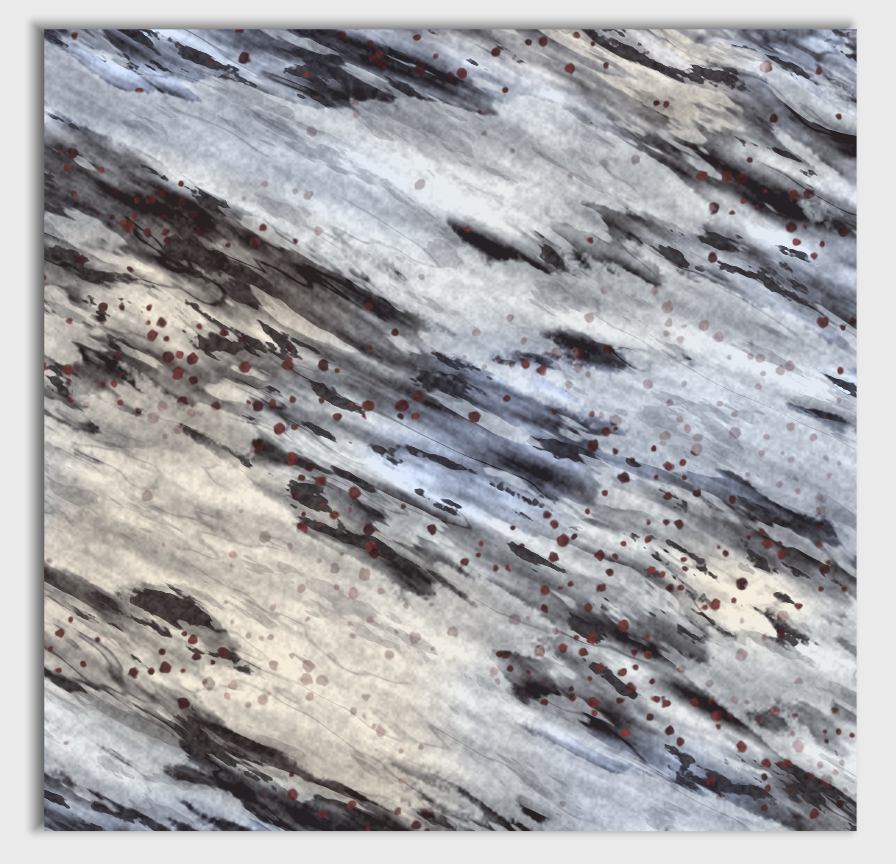
Reproduce this texture procedurally as a Shadertoy shader.

```glsl
// Polished gneiss slab: pale lenses, dark sloping streaks and red garnets, with a soft shadow.

const float FOLIATION_ANGLE = -0.40;              // slope of the layers, radians
const vec2  LENS_FREQ   = vec2(3.2, 13.0);        // frequencies: along, across layers
const vec2  SLIVER_FREQ = vec2(8.5, 36.0);
const vec2  STREAK_FREQ = vec2(6.5, 32.0);
const vec2  MICA_FREQ   = vec2(12.0, 46.0);
const vec2  VEIN_FREQ   = vec2(4.0, 19.0);
const float LENS_LEVEL   = 0.545;                 // higher gives fewer pale lenses
const float SLIVER_LEVEL = 0.625;
const float MICA_LEVEL   = 0.655;
const float GARNET_CELLS = 55.0;
const float GARNET_SHARE = 0.36;

const vec3 MICA_BLACK    = vec3(0.15, 0.13, 0.14);
const vec3 MATRIX_GREY   = vec3(0.52, 0.53, 0.555);
const vec3 QUARTZ_WHITE  = vec3(0.91, 0.925, 0.93);
const vec3 GARNET_DARK   = vec3(0.21, 0.12, 0.13);
const vec3 GARNET_RED    = vec3(0.42, 0.20, 0.20);
const vec3 BLUE_TINT     = vec3(0.93, 0.98, 1.09);
const vec3 RUST_TINT     = vec3(1.06, 1.00, 0.92);
const vec3 BACKDROP      = vec3(0.918);
const vec3 SHADOW_COLOUR = vec3(0.26);

// Slab rectangle as fractions of the canvas, and its shadow in canvas heights
const vec2  SLAB_MIN = vec2(0.0495, 0.038);
const vec2  SLAB_MAX = vec2(0.956, 0.966);
const vec2  SHADOW_SHIFT = vec2(-0.010, 0.004);
const float SHADOW_BLUR  = 0.015;

float hash(vec2 p) {
    vec3 h = fract(p.xyx * 0.1031);
    h += dot(h, h.yzx + 33.33);
    return fract((h.x + h.y) * h.z);
}

float noise(vec2 p) {
    vec2 i = floor(p), f = fract(p);
    f = f * f * (3.0 - 2.0 * f);
    return mix(mix(hash(i), hash(i + vec2(1, 0)), f.x),
               mix(hash(i + vec2(0, 1)), hash(i + vec2(1, 1)), f.x), f.y);
}

// Layered noise, slightly sheared at each octave to hide the lattice
float fbm(vec2 p) {
    float sum = 0.0, total = 0.0, gain = 1.0;
    for (int i = 0; i < 4; i++) {
        sum += gain * noise(p);
        total += gain;
        gain *= 0.55;
        p = vec2(p.x, p.y + 0.22 * p.x) * 2.03 + vec2(17.3, 41.7);
    }
    return sum / total;
}

// Coordinates along and across the wavy layers
vec2 foliate(vec2 p) {
    float c = cos(FOLIATION_ANGLE), s = sin(FOLIATION_ANGLE);
    vec2 q = vec2(c * p.x + s * p.y, c * p.y - s * p.x) + 5.0;
    q.y += 0.036 * (noise(q * vec2(2.5, 4.0)) - 0.5);
    q.y += 0.012 * (noise(q * vec2(11.0, 22.0)) - 0.5);
    q.x += 0.060 * (noise(q * vec2(6.0, 15.0) + 9.0) - 0.5);
    return q;
}

// Scattered round grains: x is coverage, y is a random shade
vec2 garnets(vec2 p, float pixel) {
    vec2 g = p * GARNET_CELLS, cell = floor(g), result = vec2(0.0);
    float wobble = 0.16 * (noise(p * 210.0) - 0.5);
    for (int y = -1; y <= 1; y++)
    for (int x = -1; x <= 1; x++) {
        vec2 id = cell + vec2(x, y);
        vec2 centre = id + 0.15 + 0.7 * vec2(hash(id + 3.1), hash(id + 57.7));
        float cluster = smoothstep(0.42, 0.78, noise(foliate(centre / GARNET_CELLS) * vec2(6.0, 18.0) + 70.0));
        float present = step(hash(id + 121.3), GARNET_SHARE * cluster + 0.02);
        float size = hash(id + 211.9);
        float radius = mix(0.15, 0.40, size * size);
        float edge = 0.05 + pixel * GARNET_CELLS * 0.6;
        float cover = present * (1.0 - smoothstep(-edge, edge, length(g - centre) - radius + wobble));
        if (cover > result.x) result = vec2(cover, hash(id + 307.3));
    }
    return result;
}

vec3 stone(vec2 p, float pixel) {
    vec2 q = foliate(p);
    float grain = 0.55 * noise(p * 150.0) + 0.45 * noise(p * 310.0 + 31.0) - 0.5;
    float streak = fbm(q * STREAK_FREQ) - 0.5;

    // Pale lenses over a streaky grey matrix
    float lens = smoothstep(-0.022, 0.022, fbm(q * LENS_FREQ + 23.0) + 0.03 * grain - LENS_LEVEL);
    float sliver = smoothstep(-0.03, 0.03, fbm(q * SLIVER_FREQ + 81.0) - SLIVER_LEVEL);
    float pale = max(lens, 0.9 * sliver);
    float tone = mix(0.45 + 2.0 * streak, 0.83 + 0.65 * streak, 0.93 * pale);

    // Thin dark seams and rough flakes of mica
    float seam = 1.0 - smoothstep(0.0, 0.024, abs(fbm(q * VEIN_FREQ + 47.0) - 0.5));
    seam *= smoothstep(0.35, 0.6, noise(q * vec2(9.0, 20.0) + 13.0));
    tone -= 0.30 * seam * (1.0 - 0.5 * pale);
    float mica = smoothstep(-0.03, 0.03, fbm(q * MICA_FREQ + 151.0) + 0.13 * grain - MICA_LEVEL);
    tone = mix(tone, 0.06, 0.92 * mica * (1.0 - 0.75 * pale));
    tone = clamp(tone + 0.24 * grain, 0.0, 1.0);

    // Mineral colours with regional blue and rust staining
    vec3 colour = mix(MICA_BLACK, MATRIX_GREY, min(2.0 * tone, 1.0));
    colour = mix(colour, QUARTZ_WHITE, max(2.0 * tone - 1.0, 0.0));
    float stain = noise(q * vec2(3.0, 8.0) + 200.0);
    float blue = max(smoothstep(0.55, 0.85, stain), 0.8 * smoothstep(0.80, 0.95, p.y));
    colour *= mix(vec3(1.0), BLUE_TINT, blue * (1.0 - 0.6 * pale));
    colour *= mix(vec3(1.0), RUST_TINT, 1.0 - smoothstep(0.12, 0.42, stain));

    vec2 garnet = garnets(p, pixel);
    vec3 red = mix(GARNET_DARK, GARNET_RED, garnet.y) * (1.0 + 0.7 * grain);
    return mix(colour, red, 0.88 * garnet.x * (1.0 - 0.65 * lens));
}

float boxDistance(vec2 p, vec2 halfSize) {
    vec2 d = abs(p) - halfSize;
    return length(max(d, 0.0)) + min(max(d.x, d.y), 0.0);
}

void mainImage(out vec4 fragColor, in vec2 fragCoord) {
    float pixel = 1.0 / iResolution.y;
    vec2 p = fragCoord * pixel;
    vec2 canvas = vec2(iResolution.x * pixel, 1.0);
    vec2 centre = 0.5 * (SLAB_MIN + SLAB_MAX) * canvas;
    vec2 halfSize = 0.5 * (SLAB_MAX - SLAB_MIN) * canvas;

    float shadow = 1.0 - smoothstep(-SHADOW_BLUR, SHADOW_BLUR, boxDistance(p - centre - SHADOW_SHIFT, halfSize));
    vec3 colour = mix(BACKDROP, SHADOW_COLOUR, 0.85 * shadow);
    float slab = 1.0 - smoothstep(-0.5 * pixel, 0.5 * pixel, boxDistance(p - centre, halfSize));
    colour = mix(colour, stone(p, pixel), slab);
    fragColor = vec4(colour, 1.0);
}
```
